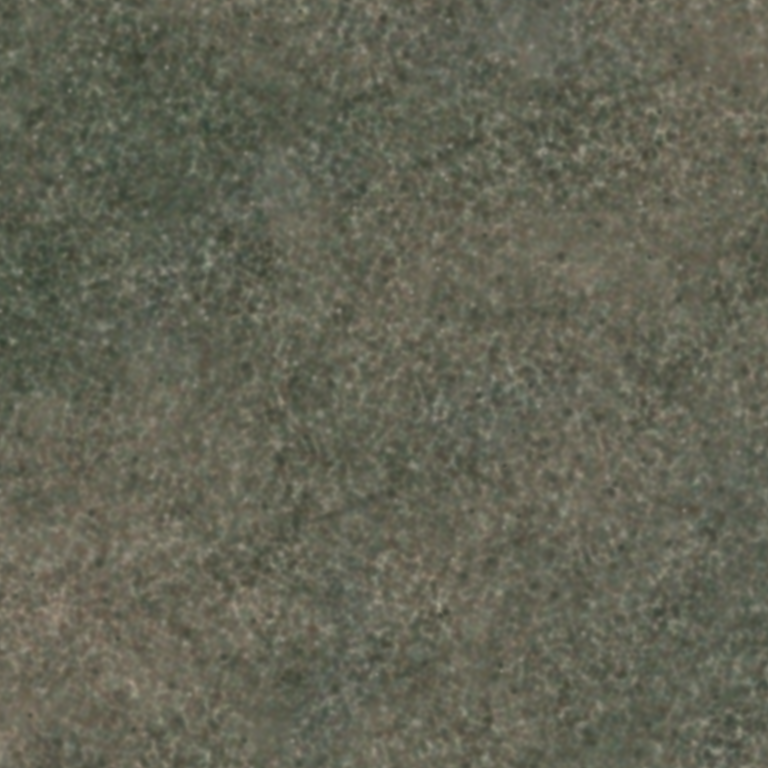
Give the GLSL for this texture, as a three.js fragment shader.

```glsl
varying vec2 vUv;

const vec3 MOSS = vec3(0.328, 0.354, 0.293);
const vec3 STRAW = vec3(0.446, 0.425, 0.364);
const vec3 SLATE = vec3(0.375, 0.396, 0.362);
const vec3 GRAIN_TINT = vec3(1.04, 1.0, 0.93);
const vec3 PALE_FLECK = vec3(0.63, 0.62, 0.57);
const vec3 DARK_FLECK = vec3(0.20, 0.22, 0.18);

// Two random values from 0 to 1 per lattice point
vec2 hash2(vec2 p) {
  vec3 q = fract(p.xyx * vec3(0.1031, 0.1030, 0.0973));
  q += dot(q, q.yzx + 33.33);
  return fract((q.xx + q.yz) * q.zy);
}

float slope(vec2 cell, vec2 corner, vec2 local) {
  return dot(hash2(cell + corner) * 2.0 - 1.0, local - corner);
}

// Gradient noise scaled to a spread of about one
float noise(vec2 p) {
  vec2 cell = floor(p);
  vec2 f = fract(p);
  vec2 w = f * f * f * (f * (f * 6.0 - 15.0) + 10.0);
  float low = mix(slope(cell, vec2(0.0), f), slope(cell, vec2(1.0, 0.0), f), w.x);
  float high = mix(slope(cell, vec2(0.0, 1.0), f), slope(cell, vec2(1.0), f), w.x);
  return 4.5 * mix(low, high, w.y);
}

vec2 rotate(vec2 p, float angle) {
  float c = cos(angle);
  float s = sin(angle);
  return vec2(c * p.x + s * p.y, c * p.y - s * p.x);
}

float cloud(vec2 p, int seed) {
  float sum = 0.0;
  float weight = 0.6;
  p += float(seed) * 17.3;
  for (int i = 0; i < 4; i++) {
    sum += weight * noise(p);
    p = rotate(p, 0.7) * 1.9 + 5.1;
    weight *= 0.7;
  }
  return sum;
}

float glow(vec2 p, vec2 centre, float radius) {
  vec2 d = (p - centre) / radius;
  return exp(-dot(d, d));
}

// Sparse soft dots, one candidate per cell
float flecks(vec2 p, float share, float radius) {
  vec2 cell = floor(p);
  float cover = 0.0;
  for (int y = -1; y <= 1; y++) {
    for (int x = -1; x <= 1; x++) {
      vec2 id = cell + vec2(float(x), float(y));
      vec2 pick = hash2(id + 71.0);
      float dotCover = glow(p, id + hash2(id), radius * (0.6 + 0.6 * pick.y));
      cover = max(cover, dotCover * step(pick.x, share));
    }
  }
  return cover;
}

// Short, nearly straight blades lying along one direction
float blades(vec2 p, float angle, float density) {
  vec2 bend = 0.003 * vec2(noise(p * 14.0), noise(p * 14.0 + 40.0));
  return noise(rotate(p + bend, angle) * density * vec2(0.5, 1.0));
}

float grainField(vec2 p) {
  float coarse = noise(rotate(p, 0.4) * 62.0 + 9.0);
  float fine = noise(rotate(p, 1.1) * 112.0 + 31.0);
  float leaning = blades(p, -0.9, 88.0);
  float upright = blades(p + 3.0, 1.3, 92.0);
  float lean = smoothstep(-0.8, 0.8, noise(p * 7.0 + 12.0));
  return 0.62 * coarse + 0.62 * fine + 0.4 * mix(upright, leaning, lean);
}

void main() {
  // Broad drift from green to dry ground
  float dryness = 0.56 + 0.19 * cloud(vUv * 5.0, 1);
  dryness -= 0.50 * glow(vUv, vec2(0.08, 0.76), 0.30);
  dryness += 0.42 * glow(vUv, vec2(0.10, 0.17), 0.20);
  dryness += 0.28 * glow(vUv, vec2(0.74, 0.38), 0.17);
  dryness += 0.30 * glow(vUv, vec2(0.94, 0.98), 0.13);
  dryness -= 0.30 * glow(vUv, vec2(0.93, 0.20), 0.16);
  vec3 color = mix(MOSS, STRAW, clamp(dryness, -0.1, 1.2));

  float cool = smoothstep(0.2, 1.6, cloud(vUv * 4.0, 2));
  cool += 0.6 * glow(vUv, vec2(0.95, 0.25), 0.25);
  color = mix(color, SLATE, 0.45 * min(cool, 1.0));

  // Clumps between the ground drift and the single grains
  color += 0.021 * cloud(vUv * 11.0, 4) * GRAIN_TINT;
  color += 0.013 * noise(rotate(vUv, 0.9) * 36.0 + 55.0) * GRAIN_TINT;

  // Grain, stronger in some patches than in others
  float strength = clamp(0.9 + 0.25 * cloud(vUv * 7.0, 3), 0.45, 1.4);
  float grain = grainField(vUv);
  grain += 0.12 * (grain * grain - 0.8);
  color += 0.045 * strength * grain * GRAIN_TINT;

  // Faint colour variation between grains
  float hue = noise(vUv * 58.0 + 80.0);
  color += 0.009 * hue * vec3(1.0, -0.5, -0.3);
  color.b += 0.008 * noise(vUv * 70.0 + 150.0);

  // Scattered pale and dark flecks
  color = mix(color, PALE_FLECK, 0.55 * flecks(vUv * 56.0, 0.06, 0.28));
  color = mix(color, DARK_FLECK, 0.55 * flecks(vUv * 50.0 + 200.0, 0.08, 0.30));

  gl_FragColor = vec4(color, 1.0);
}
```
